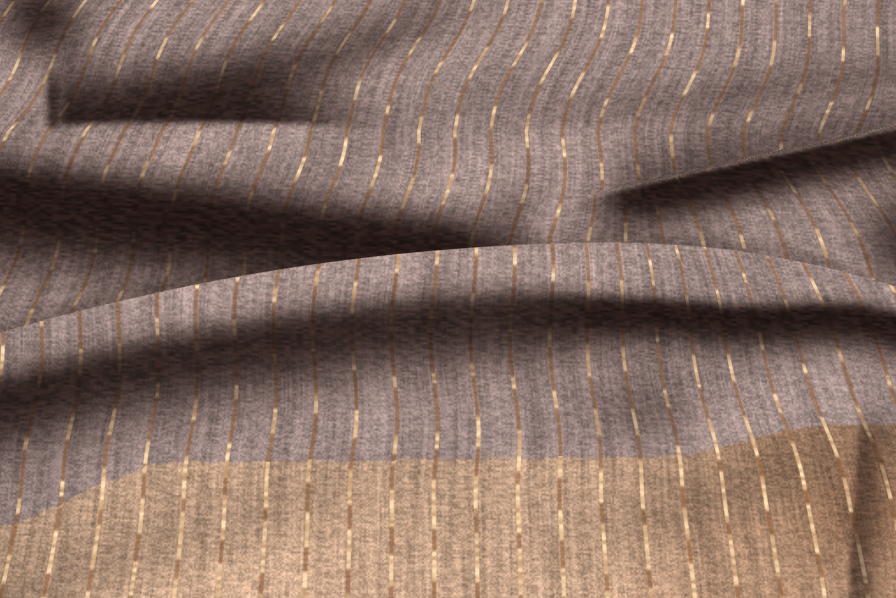
Reproduce this texture procedurally as a Shadertoy shader.

```glsl
// Draped mauve cloth with thin metallic stripes and a golden border.
// Fold curves give the shading and bend the stripes; about 20 stripes run
// across, each broken into randomly placed glints over a noisy weave.

const vec3 MAUVE = vec3(0.625, 0.54, 0.52);
const vec3 GOLD = vec3(0.74, 0.61, 0.51);
const vec3 BRONZE = vec3(0.52, 0.39, 0.30);
const vec3 SHADOW = vec3(0.12, 0.075, 0.065);
const vec3 COPPER = vec3(0.60, 0.41, 0.27);
const vec3 GLINT = vec3(1.0, 0.86, 0.68);
const float STRIPES_PER_UNIT = 13.76;
const float STRIPE_HALF = 0.0035;

float hash(vec2 p) {
    return fract(sin(dot(p, vec2(127.1, 311.7))) * 43758.5453);
}

float noise(vec2 p) {
    vec2 i = floor(p), f = fract(p);
    f = f * f * (3.0 - 2.0 * f);
    return mix(mix(hash(i), hash(i + vec2(1, 0)), f.x),
               mix(hash(i + vec2(0, 1)), hash(i + vec2(1, 1)), f.x), f.y);
}

// Soft dark valley with separate widths above and below its centre
float crease(float d, float above, float below) {
    float t = d / (d > 0.0 ? above : below);
    return exp(-t * t);
}

// Round soft hollow
float hollow(vec2 d, float radius) {
    return crease(length(d), radius, radius);
}

// Adds one shade over another without exceeding full darkness
float over(float a, float b) {
    return 1.0 - (1.0 - a) * (1.0 - b);
}

// Height of the long front fold, the upper right fold and the border
float frontEdge(float x) {
    float a = x - 1.03, r = max(a, 0.0);
    return 0.594 - 0.142 * a * a - 0.19 * r * r;
}
float rightEdge(float x) {
    return 0.675 + 0.22 * (x - 0.98);
}
float borderEdge(float x) {
    return 0.11 + 0.11 * smoothstep(-0.05, 0.3, x) + 0.012 * x
         + 0.05 * smoothstep(1.1, 1.4, x);
}

// Darkness of the cloth behind the front fold
float backShade(vec2 p) {
    float x = p.x, y = p.y;
    float left = 1.0 - smoothstep(0.74, 0.93, x);
    float right = smoothstep(0.92, 1.1, x);
    float roll = crease(y - 0.675 + 0.13 * x, 0.07, 0.14 - 0.1 * x) * left;
    float dR = y - rightEdge(x);
    float under = max(crease(dR + 0.016, 0.014, 0.065), 0.45 * crease(dR, 0.07, 0.11)) * right;
    float crest = 0.778 + 0.012 * sin(x * 5.0);
    float valley = crease(y - crest - 0.016, 0.09, 0.012)
                 * smoothstep(0.06, 0.12, x) * (1.0 - smoothstep(0.4, 0.75, x));
    float tuck = crease(x - 0.088, 0.03, 0.012) * smoothstep(0.77, 0.80, y)
               * (1.0 - smoothstep(0.84, 0.92, y));
    float slope = crease(y - 0.86 - 0.32 * (x - 0.4), 0.06, 0.05)
                * smoothstep(0.1, 0.4, x) * (1.0 - smoothstep(0.6, 0.95, x));
    float sweep = crease(y - 0.80 - 0.13 * (x - 0.9), 0.05, 0.03) * smoothstep(0.75, 1.0, x);
    float neck = crease(x - 0.85 - 0.4 * (y - 0.62), 0.05, 0.05) * crease(y - 0.65, 0.06, 0.08);
    float behind = crease(y - frontEdge(x), 0.025, 0.1);
    float d = over(max(roll, under), max(0.82 * valley, 0.7 * tuck));
    d = over(d, max(0.75 * hollow(p - vec2(0.07, 0.97), 0.08), 0.45 * slope));
    d = over(d, max(0.28 * sweep, 0.35 * neck));
    return over(d, max(0.3 * behind, 0.65 * hollow(p - vec2(1.52, 0.6), 0.09)));
}

// Darkness of the cloth in front of it
float frontShade(vec2 p) {
    float x = p.x, y = p.y, right = smoothstep(0.8, 1.1, x);
    float c = frontEdge(x) - 0.112 + 0.05 * smoothstep(1.2, 1.5, x);
    float main = crease(y - c, mix(0.05, 0.025, right), mix(0.10, 0.06, right));
    float fold = crease(x - 1.44 - 0.06 * (y - 0.2), 0.05, 0.012)
               * (1.0 - smoothstep(0.25, 0.36, y));
    float dip = hollow((p - vec2(1.08, 0.31)) * vec2(0.6, 1.0), 0.07);
    return over(mix(0.8, 0.97, right) * main, max(0.35 * dip, 0.5 * fold));
}

// Sideways drift of the stripes, for the back and front layers
float backBend(vec2 p) {
    float under = smoothstep(-0.004, 0.004, rightEdge(p.x) - p.y) * smoothstep(0.93, 1.15, p.x);
    float lean = 0.14 * (p.y - 0.55) + 0.25 * max(p.y - 0.78, 0.0) * (1.4 - 0.5 * p.x);
    return lean + 0.009 * sin(p.y * 24.0 + p.x * 4.0) - under * 0.5 * (p.y - 0.58);
}
float frontBend(vec2 p) {
    float right = smoothstep(0.9, 1.4, p.x), left = 1.0 - smoothstep(0.0, 0.5, p.x);
    return p.y * (0.07 * left * (1.0 - 2.0 * p.y) - 0.32 * right * p.y)
         + 0.006 * sin(p.y * 20.0 + p.x * 3.0) * smoothstep(0.1, 0.3, p.y);
}

void mainImage(out vec4 fragColor, in vec2 fragCoord) {
    vec2 p = fragCoord / iResolution.xy * vec2(1.5, 1.0);
    float px = 1.0 / iResolution.y;

    float front = smoothstep(-px, px, frontEdge(p.x) - p.y);
    float dark = mix(backShade(p), frontShade(p), front);
    dark = mix(dark, smoothstep(0.0, 0.95, dark), 0.7);
    float border = smoothstep(-0.003, 0.003, borderEdge(p.x) + 0.006 * noise(p * 40.0) - p.y);
    float bend = front > 0.5 ? frontBend(p) : backBend(p);
    float s = (p.x - 0.727 - bend) * STRIPES_PER_UNIT * (1.0 + 0.22 * p.y) + 10.0;

    // Woven ground: streaks along the stripes, cross threads and grain
    float warp = noise(vec2(s * 19.0, p.y * 14.0)) + noise(vec2(s * 7.0, p.y * 4.0));
    float weft = noise(vec2(s * 6.0, p.y * 250.0 + p.x * 12.0));
    float weave = 0.61 + 0.16 * warp + 0.20 * weft + 0.25 * noise(p * 340.0);
    float worn = smoothstep(0.9, 1.4, p.x) * (0.5 + 0.5 * noise(p * 7.0));
    vec3 ground = mix(MAUVE, mix(GOLD, BRONZE, worn), border) * weave;
    ground *= 0.88 + 0.24 * noise(vec2(p.x * 2.5, p.y * 9.0 - p.x * 3.0));

    // Copper stripes with scattered bright dashes
    float id = floor(s + 0.5);
    float dist = abs(s - id) / STRIPES_PER_UNIT;
    float line = 1.0 - smoothstep(STRIPE_HALF - px, STRIPE_HALF + px, dist);
    float run = p.y * 9.5 + hash(vec2(id, 3.0));
    float len = mix(0.08, 0.27, hash(vec2(id, floor(run)))) + 0.16 * border;
    float dash = 1.0 - smoothstep(len - 0.04, len + 0.04, abs(fract(run) - 0.5));
    float ladder = 0.45 + 0.65 * noise(vec2(id * 7.0, p.y * 150.0));
    vec3 thread = mix(COPPER, GLINT, dash * ladder);
    vec3 color = mix(ground, thread * (0.7 + 0.3 * weave), line * mix(0.65, 1.0, dash));

    color = mix(color, SHADOW * (0.6 + 0.8 * weft), dark * 0.95);
    fragColor = vec4(color, 1.0);
}
```
